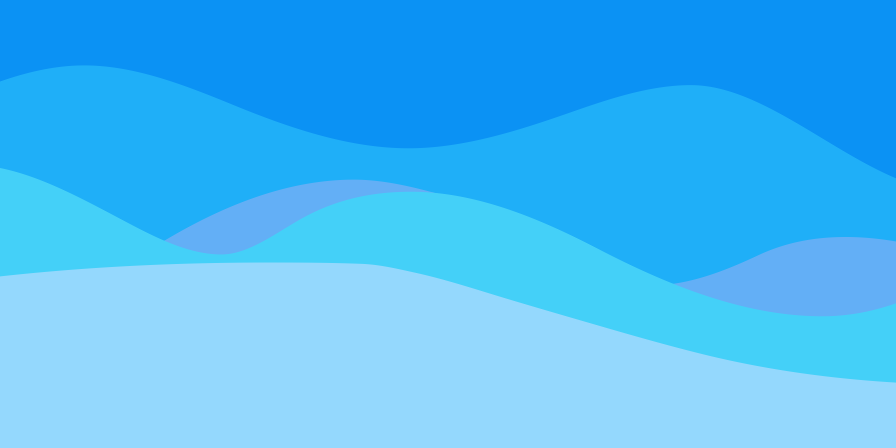
Give the GLSL for this background, as a WebGL 2 fragment shader.

```glsl
#version 300 es
precision highp float;
// Layered smooth blue waves in flat colours, stacked from sky to foreground.

#define SKY_COLOR      vec3(0.045, 0.572, 0.957)
#define FAR_COLOR      vec3(0.122, 0.686, 0.973)
#define VIOLET_COLOR   vec3(0.388, 0.686, 0.965)
#define CYAN_COLOR     vec3(0.267, 0.816, 0.973)
#define PALE_COLOR     vec3(0.580, 0.847, 0.992)
#define EDGE_PIXELS    1.0
#define KNOTS          8

uniform vec2 u_resolution;
out vec4 outColor;

// Each crest line is a spline: knot = (x, height, slope), in canvas fractions.
const vec3 FAR_CREST[KNOTS] = vec3[KNOTS](
    vec3(0.000, 0.818, 0.70), vec3(0.094, 0.854, 0.00),
    vec3(0.260, 0.766, -0.82), vec3(0.456, 0.669, 0.00),
    vec3(0.638, 0.750, 0.70), vec3(0.771, 0.810, 0.00),
    vec3(0.885, 0.730, -1.15), vec3(1.000, 0.602, -0.84));

const vec3 VIOLET_CREST[KNOTS] = vec3[KNOTS](
    vec3(0.000, 0.219, 1.30), vec3(0.182, 0.461, 1.20),
    vec3(0.395, 0.599, 0.00), vec3(0.484, 0.570, -0.54),
    vec3(0.753, 0.367, 0.30), vec3(0.846, 0.430, 0.94),
    vec3(0.944, 0.471, 0.00), vec3(1.000, 0.461, -0.34));

const vec3 CYAN_CREST[KNOTS] = vec3[KNOTS](
    vec3(0.000, 0.625, -0.40), vec3(0.130, 0.516, -1.06),
    vec3(0.247, 0.432, 0.00), vec3(0.333, 0.508, 1.16),
    vec3(0.459, 0.572, 0.00), vec3(0.667, 0.445, -1.04),
    vec3(0.918, 0.294, 0.00), vec3(1.000, 0.323, 0.70));

const vec3 PALE_CREST[KNOTS] = vec3[KNOTS](
    vec3(0.000, 0.383, 0.22), vec3(0.299, 0.414, 0.00),
    vec3(0.404, 0.411, -0.08), vec3(0.464, 0.391, -0.44),
    vec3(0.566, 0.333, -0.60), vec3(0.677, 0.268, -0.58),
    vec3(0.781, 0.211, -0.50), vec3(1.000, 0.146, -0.12));

// Cubic Hermite height between two knots
float hermite(float x, vec3 a, vec3 b) {
    float width = b.x - a.x;
    float t = (x - a.x) / width;
    float s = 1.0 - t;
    float ease = t * t * (3.0 - 2.0 * t);
    return mix(a.y, b.y, ease) + width * t * s * (a.z * s - b.z * t);
}

float crestHeight(float x, vec3 knots[KNOTS]) {
    float height = knots[0].y;
    for (int i = 0; i < KNOTS - 1; i++) {
        if (x >= knots[i].x) height = hermite(x, knots[i], knots[i + 1]);
    }
    return height;
}

// Soft-edged coverage of everything below a crest
float below(vec2 uv, vec3 knots[KNOTS]) {
    float depth = (crestHeight(uv.x, knots) - uv.y) * u_resolution.y;
    return clamp(depth / EDGE_PIXELS + 0.5, 0.0, 1.0);
}

void main() {
    vec2 uv = gl_FragCoord.xy / u_resolution;

    // Paint the waves from back to front
    vec3 color = SKY_COLOR;
    color = mix(color, FAR_COLOR, below(uv, FAR_CREST));
    color = mix(color, VIOLET_COLOR, below(uv, VIOLET_CREST));
    color = mix(color, CYAN_COLOR, below(uv, CYAN_CREST));
    color = mix(color, PALE_COLOR, below(uv, PALE_CREST));
    outColor = vec4(color, 1.0);
}
```
